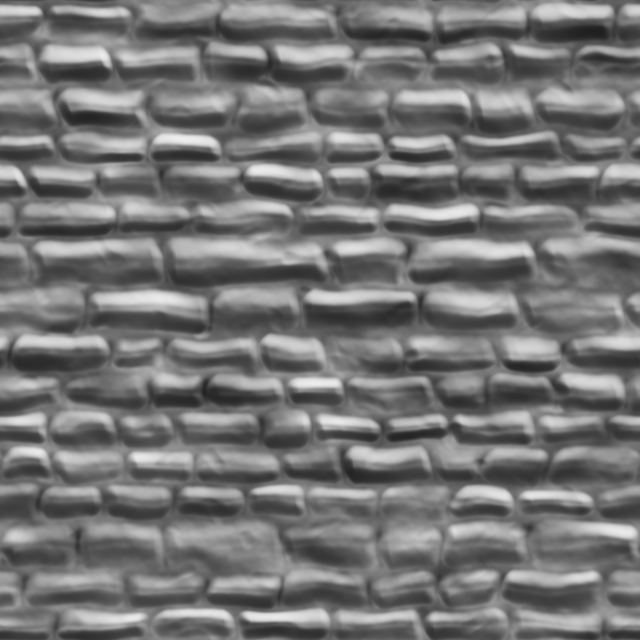
A Shadertoy shader for this texture map:

```glsl
// Weathered stone wall: sixteen uneven courses of domed, worn blocks in grey.
// A tileable height field (block bulges plus gradient noise) is shaded by its
// slope along the light direction, with thin dark joints between neighbours.

const int ROWS = 16;
const float WALL_UNITS = 768.0;                  // sum of the course heights
const float TOP_OFFSET = 0.004;                  // first bed joint below the top edge
const float COURSE_HEIGHT[ROWS] = float[](48., 51., 56., 38., 46., 43., 58., 58.,
                                          46., 47., 41., 47., 41., 60., 47., 41.);
const float BLOCK_COUNT[ROWS] = float[](7., 8., 8., 8., 9., 7., 5., 6.,
                                        8., 9., 9., 9., 9., 7., 8., 7.);
const float COURSE_SHIFT[ROWS] = float[](.62, .35, .88, .90, .37, .15, .38, .86,
                                         .22, .98, .51, .90, .43, .97, .47, .57);
const float JOINT_JITTER = 0.40;                 // in block widths
const float SIDE_BEVEL = 0.019;                  // width of the rounded block ends
const float DOME = 0.88;                         // share of the half height that curves
const float BULGE = 0.0125;                      // mean height of a block
const float TILT = 0.50;                         // spread of block face slopes
const float WARP = 0.014;                        // waviness of the outlines
const float JOINT_WIDTH = 0.0045;
const float JOINT_DARKNESS = 0.11;
const float SWELL = 0.021;                       // noise heights, broad to fine
const float DENTS = 0.0046;
const float CHIPS = 0.0012;
const float GRAIN = 0.0003;
const float PITS = 0.0060;
const float STAIN = 0.13;                        // broad change of tone
const vec2 LIGHT_DIR = vec2(0.20, 0.98);
const float SLOPE_STEP = 0.0026;
const float BASE_GREY = 0.445;
const float CONTRAST = 0.42;
const float HIGHLIGHT = 0.13;

vec2 hash2(vec2 cell) {
    vec3 q = fract(cell.xyx * vec3(0.1031, 0.1030, 0.0973));
    q += dot(q, q.yzx + 33.33);
    return fract((q.xx + q.yz) * q.zy);
}

float cornerRamp(vec2 cell, vec2 offset, vec2 period, float seed) {
    float angle = 6.2832 * hash2(mod(cell, period) + seed).x;
    return dot(vec2(cos(angle), sin(angle)), offset);
}

// Gradient noise that repeats once across the canvas.
float noise(vec2 p, vec2 period, float seed) {
    p *= period;
    vec2 i = floor(p), f = p - i;
    vec2 u = f * f * f * (f * (f * 6.0 - 15.0) + 10.0);
    vec2 e = vec2(1, 0);
    float low = mix(cornerRamp(i, f, period, seed),
                    cornerRamp(i + e, f - e, period, seed), u.x);
    float high = mix(cornerRamp(i + e.yx, f - e.yx, period, seed),
                     cornerRamp(i + 1.0, f - 1.0, period, seed), u.x);
    return mix(low, high, u.y);
}

// Position of a vertical joint, measured in mean block widths.
float jointAt(float index, float count, float row) {
    float jitter = hash2(vec2(mod(index, count) + 3.0, row + 41.0)).x - 0.5;
    return index + JOINT_JITTER * jitter;
}

// x: height of the block at p, y: strength of the vertical joint.
vec2 blockRelief(vec2 p) {
    // Find the course.
    float y = fract(1.0 - TOP_OFFSET - p.y) * WALL_UNITS;
    int row = 0;
    while (row < ROWS - 1 && y >= COURSE_HEIGHT[row]) {
        y -= COURSE_HEIGHT[row];
        row++;
    }
    float course = float(row), count = BLOCK_COUNT[row];

    // Find the block between its two joints.
    float x = p.x * count - COURSE_SHIFT[row];
    float index = floor(x);
    if (x < jointAt(index, count, course)) index -= 1.0;
    else if (x >= jointAt(index + 1.0, count, course)) index += 1.0;
    float left = (x - jointAt(index, count, course)) / count;
    float right = (jointAt(index + 1.0, count, course) - x) / count;
    float below = (COURSE_HEIGHT[row] - y) / WALL_UNITS;
    float above = y / WALL_UNITS;

    // Shape it: round corners and dome, own gap, height and tilt.
    vec2 id = vec2(mod(index, count), course);
    vec2 size = hash2(id + 11.0), lean = hash2(id + 73.0);
    vec2 edge = vec2(min(left, right), min(below, above));
    vec2 gap = vec2(0.0, 0.001) + vec2(0.002, 0.004) * size.y;
    vec2 bevel = vec2(SIDE_BEVEL, DOME * 0.5 * (above + below) - gap.y);
    float rim = 1.0 - smoothstep(0.0, 1.0, length(max(1.0 - (edge - gap) / bevel, 0.0)));
    float face = BULGE * mix(0.6, 1.4, size.x);
    face += TILT * (lean.x - 0.5) * 0.5 * (above - below);
    float joint = exp(-pow(edge.x / JOINT_WIDTH, 2.0)) * smoothstep(0.002, 0.016, edge.y);
    return vec2(face * rim, joint);
}

vec2 wallRelief(vec2 p) {
    vec2 warp = vec2(noise(p, vec2(13, 22), 5.0), noise(p, vec2(11, 15), 57.0));
    vec2 relief = blockRelief(p + WARP * warp);

    // Wear: uneven bulges, broad swells, dents, chips, grain and soft pits.
    float swell = noise(p, vec2(8, 14), 101.0);
    float dents = noise(p, vec2(23, 28), 151.0);
    float chips = noise(p, vec2(48, 52), 263.0);
    float grain = noise(p, vec2(90, 90), 211.0);
    float pits = smoothstep(0.22, 0.8, noise(p, vec2(22, 26), 307.0));
    relief.x *= 1.0 + 0.9 * noise(p, vec2(10, 16), 401.0);
    relief.x += SWELL * swell + DENTS * dents + CHIPS * chips + GRAIN * grain - PITS * pits;
    relief.y *= 0.8 + swell;
    return relief;
}

void mainImage(out vec4 fragColor, in vec2 fragCoord) {
    vec2 p = fragCoord / iResolution.xy;
    vec2 lit = wallRelief(p + LIGHT_DIR * SLOPE_STEP);
    vec2 shaded = wallRelief(p - LIGHT_DIR * SLOPE_STEP);

    // Faces falling toward the light are bright; the curve softens extremes.
    float slope = (shaded.x - lit.x) / (2.0 * SLOPE_STEP);
    float facing = slope / sqrt(1.0 + slope * slope);
    float grey = BASE_GREY + CONTRAST * facing + HIGHLIGHT * facing * facing;
    grey += STAIN * noise(p, vec2(7, 9), 503.0);
    grey -= JOINT_DARKNESS * 0.5 * (lit.y + shaded.y);
    fragColor = vec4(vec3(clamp(grey, 0.0, 1.0)), 1.0);
}
```
